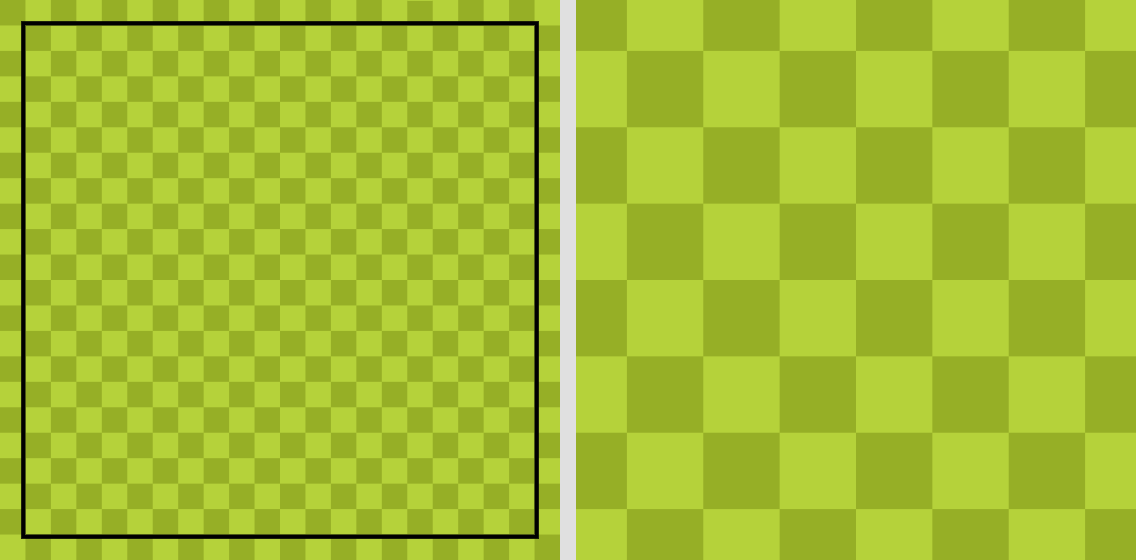
Left: the whole. Right: its middle third, enlarged.
Reproduce this pattern procedurally as a WebGL 2 fragment shader.

```glsl
#version 300 es
precision highp float;
// Two-tone green checkerboard of 22 by 22 squares with a thin black square frame.
// Triangle waves give the signed distance to the cell edges along each axis;
// the frame is the outline of a box distance function.

uniform vec2 u_resolution;
out vec4 fragColor;

const float CELLS = 22.0;
const float FRAME_HALF_SIZE = 0.4583;
const float FRAME_WIDTH = 0.0078;
const vec3 LIGHT_GREEN = vec3(0.708, 0.822, 0.228);
const vec3 DARK_GREEN = vec3(0.590, 0.685, 0.150);
const vec3 FRAME_BLACK = vec3(0.0);

// Coverage of the region where distance is negative, smoothed over one pixel.
float coverage(float distance, float pixel) {
    return clamp(0.5 - distance / pixel, 0.0, 1.0);
}

// Signed square wave: +1 in even cells, -1 in odd cells, with smooth edges.
vec2 cellSign(vec2 p, float pixel) {
    vec2 edgeDistance = abs(mod(p - 0.5, 2.0) - 1.0) - 0.5;
    return clamp(2.0 * edgeDistance / pixel, -1.0, 1.0);
}

// Returns 1 on light squares and 0 on dark ones.
float checker(vec2 uv, float cells, float pixel) {
    vec2 signs = cellSign(uv * cells, pixel * cells);
    return 0.5 + 0.5 * signs.x * signs.y;
}

float boxDistance(vec2 p, vec2 halfSize) {
    vec2 d = abs(p) - halfSize;
    return max(d.x, d.y);
}

// Mitred square outline, centred on the given half size.
float frame(vec2 p, float halfSize, float width, float pixel) {
    float d = abs(boxDistance(p, vec2(halfSize))) - 0.5 * width;
    return coverage(d, pixel);
}

void main() {
    vec2 uv = gl_FragCoord.xy / u_resolution;
    float pixel = 1.0 / min(u_resolution.x, u_resolution.y);

    // Checkerboard
    vec3 color = mix(DARK_GREEN, LIGHT_GREEN, checker(uv, CELLS, pixel));

    // Hairline gap above one dark square in the top row
    vec2 gapCenter = vec2(16.5 / CELLS, 1.0);
    vec2 gapHalfSize = vec2(0.5 / CELLS, 0.0016);
    float gap = coverage(boxDistance(uv - gapCenter, gapHalfSize), pixel);
    color = mix(color, LIGHT_GREEN, gap);

    // Black frame
    float line = frame(uv - 0.5, FRAME_HALF_SIZE, FRAME_WIDTH, pixel);
    color = mix(color, FRAME_BLACK, line);

    fragColor = vec4(color, 1.0);
}
```
